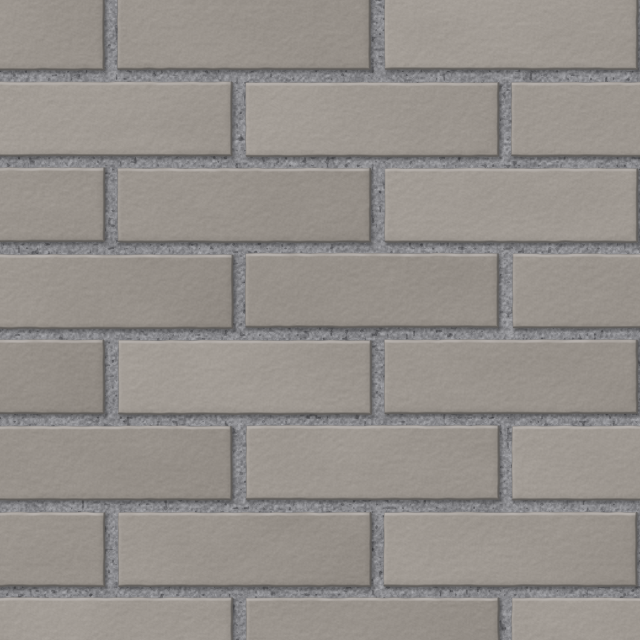
Reproduce this texture procedurally as a WebGL 2 fragment shader.

```glsl
#version 300 es
precision highp float;
// Running-bond wall of smooth warm-grey bricks with grainy blue-grey mortar.

#define PITCH vec2(0.4160, 0.1345)   // brick plus joint
#define BRICK vec2(0.3960, 0.1165)   // visible brick face
#define ORIGIN vec2(0.1745, 0.8815)  // corner of a reference cell
#define ROW_SHIFT 0.1995             // offset of every other course
#define TONE_SPREAD 0.045            // brightness variation between bricks
#define JITTER 0.0022                // placement error of each brick
#define FACE_RELIEF 0.045            // strength of the fine face texture
#define MORTAR_GRAIN 0.20            // strength of the mortar speckle

uniform vec2 u_resolution;
out vec4 fragColor;

const vec3 FACE_COLOR = vec3(0.610, 0.586, 0.560);
const vec3 RIM_COLOR = vec3(0.715, 0.695, 0.680);
const vec3 EDGE_COLOR = vec3(0.345, 0.335, 0.325);
const vec3 MORTAR_COLOR = vec3(0.535, 0.535, 0.548);

float hash(vec2 p) {
    uvec2 q = uvec2(ivec2(floor(p))) * uvec2(1597334673u, 3812015801u);
    uint n = (q.x ^ q.y) * 1597334673u;
    n = (n ^ (n >> 15)) * 2246822519u;
    return float((n ^ (n >> 13)) >> 8) / 16777216.0;
}

float noise(vec2 p) {
    vec2 i = floor(p), f = fract(p);
    f = f * f * (3.0 - 2.0 * f);
    return mix(mix(hash(i), hash(i + vec2(1, 0)), f.x),
               mix(hash(i + vec2(0, 1)), hash(i + vec2(1, 1)), f.x), f.y);
}

float fbm(vec2 p) {
    float sum = 0.0, amp = 0.5;
    for (int i = 0; i < 3; i++) {
        sum += amp * noise(p);
        p = p * 2.03 + 17.0;
        amp *= 0.5;
    }
    return sum / 0.875;
}

float boxDistance(vec2 p, vec2 halfSize, float radius) {
    vec2 d = abs(p) - halfSize + radius;
    return length(max(d, 0.0)) + min(max(d.x, d.y), 0.0) - radius;
}

vec3 mortar(vec2 uv, float shadowDistance) {
    float grain = 0.6 * noise(uv * 270.0) + 0.4 * noise(uv * 520.0 + 31.0) - 0.5;
    float relief = noise(uv * 230.0) - noise(uv * 230.0 + vec2(-0.4, 0.6));
    vec3 color = MORTAR_COLOR + MORTAR_GRAIN * (grain + 0.4 * relief);
    color += 0.05 * (noise(uv * 35.0) - 0.5);
    color -= 0.12 * smoothstep(0.78, 0.92, noise(uv * 170.0 + 9.0));
    // Soft shadow cast down and to the right by the brick.
    return color * mix(0.72, 1.0, smoothstep(-0.003, 0.005, shadowDistance));
}

vec3 brickFace(vec2 uv, vec2 p, vec2 id) {
    // Tone of the whole brick, its left-to-right fade and soft clouding.
    float tone = TONE_SPREAD * (hash(id + 40.0) - 0.55);
    tone -= mix(0.01, 0.045, hash(id + 70.0)) * p.x / BRICK.x;
    tone += 0.035 * (fbm(uv * vec2(9.0, 16.0) + id * 5.0) - 0.5);

    // Fine bumps lit from above.
    vec2 g = uv * vec2(115.0, 155.0);
    tone += FACE_RELIEF * (fbm(g) - fbm(g + vec2(-0.25, 0.5)));
    tone += 0.02 * (noise(uv * 420.0) - 0.5);
    vec3 color = FACE_COLOR + tone;

    // Distances inward from the left/bottom and right/top edges.
    vec2 low = p + 0.5 * BRICK, high = 0.5 * BRICK - p;
    float wear = 0.55 + 0.45 * noise(uv * vec2(55.0, 20.0));
    color = mix(color, RIM_COLOR, wear * (1.0 - smoothstep(0.0030, 0.0065, high.y)));
    color = mix(color, RIM_COLOR, 0.25 * (1.0 - smoothstep(0.002, 0.007, low.x)));
    color *= 1.0 - 0.06 * (1.0 - smoothstep(0.0, 0.014, min(low.y, high.x)));
    float darkEdge = 1.0 - smoothstep(0.0012, 0.0048, min(low.y, high.x));
    float thinEdge = 1.0 - smoothstep(0.0, 0.0018, min(low.x, high.y));
    return mix(color, EDGE_COLOR, max(0.85 * darkEdge, 0.35 * thinEdge));
}

void main() {
    vec2 uv = gl_FragCoord.xy / u_resolution;
    float pixel = 1.0 / min(u_resolution.x, u_resolution.y);

    // Cell of the bond, with alternate courses shifted.
    vec2 cell = (uv - ORIGIN) / PITCH;
    float odd = mod(floor(cell.y), 2.0);
    cell.x -= odd * ROW_SHIFT / PITCH.x;
    vec2 id = floor(cell);
    vec2 p = (fract(cell) - 0.5) * PITCH;

    // Slight misplacement and uneven outline.
    p += JITTER * (vec2(hash(id + 11.0), hash(id + 23.0)) - 0.5);
    vec2 wobble = vec2(noise(uv * 60.0), noise(uv * 60.0 + 50.0)) - 0.5;
    vec2 edgePoint = p + 0.0012 * wobble;

    float d = boxDistance(edgePoint, 0.5 * BRICK, 0.002);
    float shadow = boxDistance(p - vec2(0.0025, -0.0035), 0.5 * BRICK, 0.002);
    float cover = 1.0 - smoothstep(-0.75 * pixel, 0.75 * pixel, d);

    vec3 color = mix(mortar(uv, shadow), brickFace(uv, edgePoint, id), cover);
    fragColor = vec4(clamp(color, 0.0, 1.0), 1.0);
}
```
